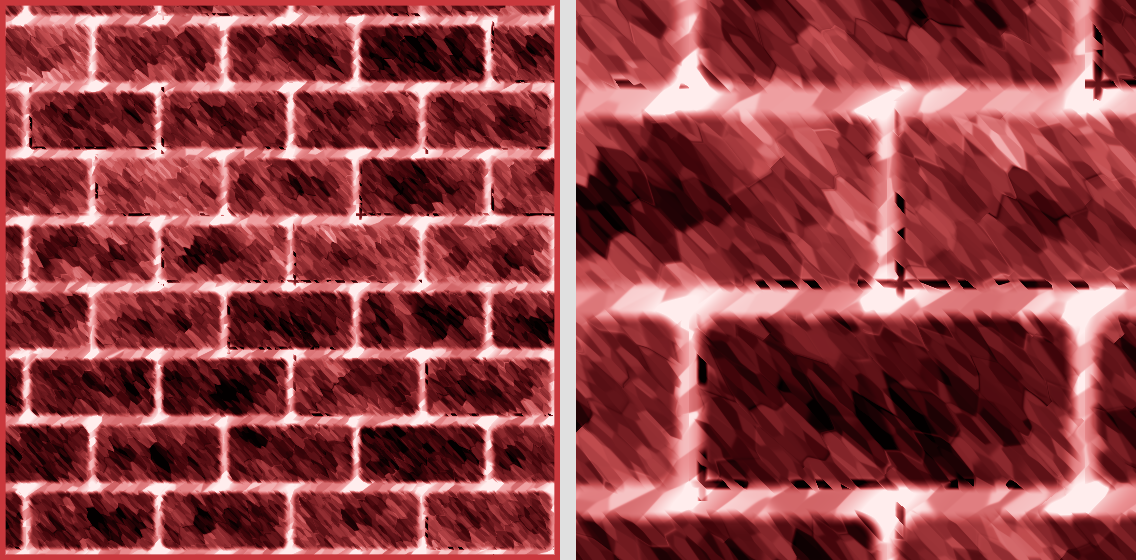
Left: the whole. Right: its middle third, enlarged.
This texture is drawn by a Shadertoy shader. Its source:

```glsl
// Running-bond brick wall, painted in dark red bricks and glowing pink mortar.
// Positions are snapped to slanted, jittered brush-stroke cells; the resulting
// tone is mapped through a black-red-pink-white ramp inside a thin red frame.

const vec2  PITCH        = vec2(0.2357, 0.1191);  // brick plus joint
const vec2  ORIGIN       = vec2(0.047, 0.011);    // lower left joint crossing
const vec2  HALF_BRICK   = vec2(0.111, 0.0505);
const float CORNER       = 0.014;
const float FRAME        = 0.0100;
const float BRICK_ANGLE  = -0.82;
const float MORTAR_ANGLE = 0.68;
const vec2  BROAD_STROKE = vec2(0.036, 0.011);
const vec2  FINE_STROKE  = vec2(0.022, 0.0055);
const float BRICK_TONE   = 0.17;
const float BRICK_SPREAD = 0.24;
const float MORTAR_TONE  = 0.80;

const vec3 FRAME_RED = vec3(0.79, 0.22, 0.24);
const vec3 BLACK     = vec3(0.01, 0.00, 0.00);
const vec3 MAROON    = vec3(0.26, 0.02, 0.04);
const vec3 RED       = vec3(0.50, 0.13, 0.15);
const vec3 ROSE      = vec3(0.76, 0.30, 0.31);
const vec3 PINK      = vec3(0.92, 0.56, 0.57);
const vec3 PALE      = vec3(1.00, 0.93, 0.93);

float hash(vec2 p) {
    return fract(sin(dot(p, vec2(127.1, 311.7))) * 43758.5);
}

float noise(vec2 p) {
    vec2 i = floor(p), f = fract(p);
    f = f * f * (3.0 - 2.0 * f);
    return mix(mix(hash(i), hash(i + vec2(1, 0)), f.x),
               mix(hash(i + vec2(0, 1)), hash(i + vec2(1, 1)), f.x), f.y);
}

float roundedBox(vec2 p, vec2 halfSize, float radius) {
    vec2 d = abs(p) - halfSize + radius;
    return length(max(d, 0.0)) + min(max(d.x, d.y), 0.0) - radius;
}

// Softly nearest stroke: xy is its centre, z its random value.
vec3 brushStroke(vec2 p, float angle, vec2 size) {
    float c = cos(angle), s = sin(angle);
    mat2 toCanvas = mat2(c, s, -s, c);
    vec2 g = (p * toCanvas) / size;
    vec2 cell = floor(g);
    vec4 sum = vec4(0.0);
    for (int y = -1; y <= 1; y++) {
        for (int x = -1; x <= 1; x++) {
            vec2 n = cell + vec2(x, y);
            vec2 centre = n + 0.5 + 0.8 * (vec2(hash(n), hash(n + 57.3)) - 0.5);
            vec2 d = g - centre;
            float w = exp(-22.0 * dot(d, d)) + 1e-7;
            sum += w * vec4(toCanvas * (centre * size), hash(n + 19.7), 1.0);
        }
    }
    return sum.xyz / sum.w;
}

// Dark mottled heart, lighter rim, with a brighter band across the wall.
float brickTone(vec2 q, vec2 id, vec2 centre) {
    float band = (centre.y - 0.58) / 0.11;
    float light = 0.19 * exp(-band * band)
                + 0.17 * smoothstep(0.5, 0.7, centre.y) * (1.0 - centre.x);
    float mean = BRICK_TONE + light + BRICK_SPREAD * (hash(id + 3.7) - 0.5);
    vec2 m = q + id * 1.37;
    float mottle = 0.6 * noise(m / 0.038) + 0.4 * noise(m / 0.016) - 0.5;
    float rim = smoothstep(-0.045, 0.0, roundedBox(q, HALF_BRICK, CORNER));
    return mean + 0.55 * mottle + 0.17 * rim;
}

// Pink joints, whitest in slanted flares where they cross.
float mortarTone(vec2 q, float grain) {
    float span = 0.5 * PITCH.x;
    vec2 j = vec2(mod(q.x + 0.5 * span, span) - 0.5 * span,
                  abs(q.y) - 0.5 * PITCH.y);
    j.x -= j.y * sign(q.y);
    float flare = exp(-dot(j, j) / 0.00032);
    float upright = smoothstep(0.008, 0.0, 0.5 * PITCH.x - abs(q.x));
    return MORTAR_TONE + 0.28 * flare + 0.13 * upright + 0.28 * (grain - 0.5);
}

vec3 toneColour(float t) {
    t = clamp(t, 0.0, 1.0) * 5.0;
    vec3 c = mix(BLACK, MAROON, clamp(t, 0.0, 1.0));
    c = mix(c, RED,  clamp(t - 1.0, 0.0, 1.0));
    c = mix(c, ROSE, clamp(t - 2.0, 0.0, 1.0));
    c = mix(c, PINK, clamp(t - 3.0, 0.0, 1.0));
    return mix(c, PALE, clamp(t - 4.0, 0.0, 1.0));
}

void mainImage(out vec4 fragColor, in vec2 fragCoord) {
    vec2 p = fragCoord / iResolution.xy;
    vec3 broad = brushStroke(p, BRICK_ANGLE, BROAD_STROKE);
    vec3 fine = brushStroke(p + 0.31, BRICK_ANGLE, FINE_STROKE);
    vec3 smear = brushStroke(p, MORTAR_ANGLE, BROAD_STROKE);

    // Brick layout: odd rows shift by half a brick
    vec2 g = (p - ORIGIN) / PITCH;
    float shift = 0.5 * mod(floor(g.y), 2.0);
    vec2 id = floor(g - vec2(shift, 0.0));
    vec2 centre = ORIGIN + (id + 0.5 + vec2(shift, 0.0)) * PITCH;
    vec2 q = p - centre;

    // Brick body and joints, meeting at a ragged edge
    float brick = brickTone(broad.xy - centre, id, centre)
                + 0.16 * (broad.z - 0.5) + 0.20 * (fine.z - 0.5);
    float mortar = mortarTone(mix(q, smear.xy - centre, 0.3), smear.z);
    float edge = roundedBox(q, HALF_BRICK, CORNER) + 0.004 * (fine.z - 0.5);
    float tone = mix(brick, mortar, smoothstep(-0.006, 0.004, edge));

    // Black scratches along the left and lower rims of some bricks
    vec2 rim = abs(q + HALF_BRICK - vec2(0.001));
    float scratch = smoothstep(0.004, 0.001, min(rim.x, rim.y));
    scratch *= smoothstep(0.5, 0.7, fine.z) * step(0.45, hash(id + 8.1));
    tone -= 0.75 * scratch * smoothstep(0.4, 0.6, noise(p / 0.03));

    // Frame
    vec2 inset = min(p, 1.0 - p);
    float frame = smoothstep(FRAME + 0.001, FRAME - 0.001, min(inset.x, inset.y));
    fragColor = vec4(mix(toneColour(tone), FRAME_RED, frame), 1.0);
}
```
